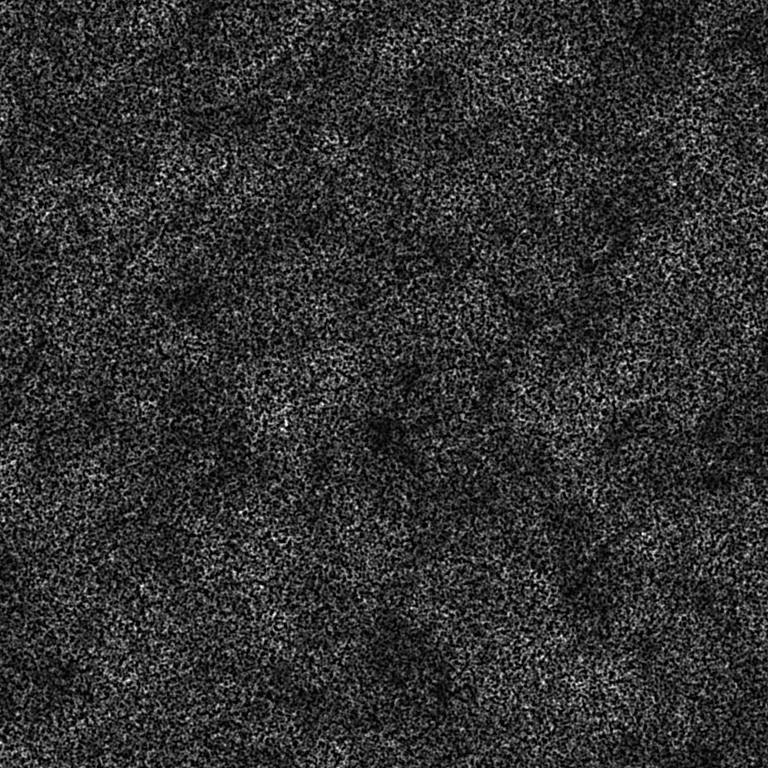
Reproduce this texture procedurally as a three.js fragment shader.

```glsl
// Dark, grainy stone surface with rough mottling and a few diagonal creases.
varying vec2 vUv;

float hash(vec2 p) {
  vec3 q = fract(p.xyx * vec3(0.1031, 0.1030, 0.0973));
  q += dot(q, q.yzx + 33.33);
  return fract((q.x + q.y) * q.z);
}

mat2 rotate(float angle) {
  float c = cos(angle), s = sin(angle);
  return mat2(c, s, -s, c);
}

// Slope of the random gradient at one lattice corner
float corner(vec2 cell, vec2 offset) {
  float angle = 6.2832 * hash(cell);
  return dot(vec2(cos(angle), sin(angle)), offset);
}

float gradientNoise(vec2 p) {
  vec2 i = floor(p), f = fract(p);
  vec2 u = f * f * f * (f * (f * 6.0 - 15.0) + 10.0);
  vec2 e = vec2(1.0, 0.0);
  return mix(mix(corner(i, f), corner(i + e, f - e), u.x),
             mix(corner(i + e.yx, f - e.yx), corner(i + 1.0, f - 1.0), u.x), u.y);
}

// Mottling from broad patches down to small clumps
float mottle(vec2 p) {
  float sum = 0.0, amplitude = 0.36;
  for (int i = 0; i < 5; i++) {
    sum += amplitude * gradientNoise(p);
    p = rotate(0.6) * p * 2.0 + 17.3;
    amplitude *= 1.06;
  }
  return sum;
}

// Fine grain: turned layers of several sizes hide the lattice
float grain(vec2 p) {
  return gradientNoise(rotate(0.5) * p * 255.0 + 400.0)
       + gradientNoise(rotate(1.2) * p * 185.0 + 700.0)
       + 0.55 * gradientNoise(rotate(0.9) * p * 115.0 + 300.0);
}

// Broken narrow folds with ragged edges, running along one direction
float crease(vec2 p, float angle, float seed) {
  vec2 q = rotate(angle) * p;
  q += 0.016 * vec2(gradientNoise(p * 38.0 + seed), gradientNoise(p * 31.0 + seed * 3.0));
  float fold = abs(gradientNoise(q * vec2(9.0, 3.5) + seed));
  fold += 0.08 * gradientNoise(p * 70.0 + seed);
  float patches = smoothstep(0.08, 0.40, gradientNoise(p * 7.0 + seed * 2.0));
  return (1.0 - smoothstep(0.0, 0.10, fold)) * patches;
}

void main() {
  // Patchy base light
  float light = 1.0 + mottle(vUv * 5.0 + 31.7);

  // Steep rising creases, fewer falling ones, each with a faint lit rim
  vec2 rim = vec2(0.010, 0.003);
  float shade = crease(vUv, 0.6, 12.4) + 0.6 * crease(vUv, -0.75, 47.9);
  float lit = crease(vUv + rim, 0.6, 12.4) + 0.6 * crease(vUv + rim, -0.75, 47.9);
  light *= 1.0 - 0.5 * min(shade, 1.0);
  light += 0.2 * max(lit - shade, 0.0);

  // Grain scales with the light, so the folds stay dark
  float speck = grain(vUv);
  float grey = 0.186 * light * (1.0 + 2.3 * speck + 0.4 * speck * speck);
  gl_FragColor = vec4(vec3(clamp(grey, 0.015, 1.0)), 1.0);
}
```
